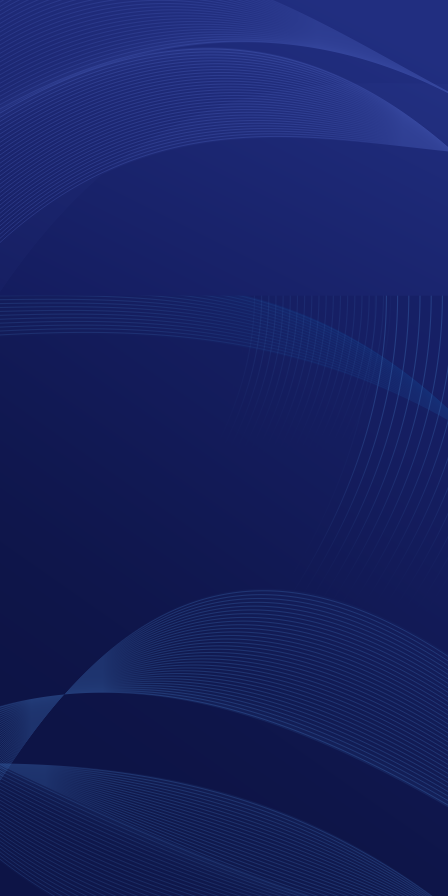
A Shadertoy shader for this background:

```glsl
const vec3 NAVY     = vec3(0.052, 0.078, 0.275);
const vec3 INDIGO   = vec3(0.088, 0.125, 0.400);
const vec3 TOP_DARK = vec3(0.078, 0.110, 0.370);
const vec3 TOP_LIT  = vec3(0.128, 0.180, 0.500);
const vec3 VIOLET   = vec3(0.330, 0.420, 0.800);
const vec3 STEEL    = vec3(0.220, 0.400, 0.680);
const vec3 TEAL     = vec3(0.060, 0.260, 0.560);

const float SEAM       = 0.670;   // height where the two panels meet
const float LINE_HALF  = 0.0006;  // half thickness of a strand
const float RIM_WIDTH  = 0.010;   // glow beside the leading edge
const float FINE_BEND  = 3.0;
const float BROAD_BEND = 1.9;

// Edge heights at x = 0, 1/3, 2/3 and 1
const vec4 ARCH_TOP    = vec4(0.876, 0.941, 0.932, 0.836);
const vec4 ARCH_BASE   = vec4(0.727, 0.826, 0.846, 0.831);
const vec4 CREST_BASE  = vec4(0.876, 0.941, 0.949, 0.896);
const vec4 CREST_TOP   = vec4(1.000, 1.039, 0.987, 0.898);
const vec4 VEIL_TOP    = vec4(0.674, 0.844, 0.902, 0.906);
const vec4 SHEEN_TOP   = vec4(0.694, 0.688, 0.651, 0.544);
const vec4 SHEEN_BASE  = vec4(0.624, 0.625, 0.599, 0.531);
const vec4 WAVE_TOP    = vec4(0.128, 0.306, 0.340, 0.270);
const vec4 WAVE_BASE   = vec4(0.212, 0.224, 0.181, 0.099);
const vec4 FOOT_TOP    = vec4(0.148, 0.134, 0.086, -0.013);
const vec4 FOOT_MIDDLE = vec4(0.146, 0.070, 0.005, -0.042);
const vec4 FOOT_BASE   = vec4(0.039, -0.048, -0.080, -0.107);

// Cubic through four evenly spaced heights
float curve(vec4 h, float x) {
    float s = 3.0 * x;
    vec4 w = vec4(-(s - 1.0) * (s - 2.0) * (s - 3.0) / 6.0,
                  s * (s - 2.0) * (s - 3.0) * 0.5,
                  -s * (s - 1.0) * (s - 3.0) * 0.5,
                  s * (s - 1.0) * (s - 2.0) / 6.0);
    return dot(h, w);
}

// Repeated strands, fading to their mean cover when too dense to resolve
float strands(float phase, float spacing, float halfWidth, float pixel) {
    float dist = abs(fract(phase) - 0.5) * spacing;
    float cover = clamp((halfWidth - dist) / pixel + 0.5, 0.0, 1.0);
    float mean = min(1.0, 2.0 * halfWidth / spacing);
    return mix(mean, cover, smoothstep(1.2, 2.5, spacing / pixel));
}

float between(float y, float e0, float e1, float pixel) {
    float low = min(e0, e1), high = max(e0, e1);
    return clamp((y - low) / pixel + 0.5, 0.0, 1.0)
         * clamp((high - y) / pixel + 0.5, 0.0, 1.0);
}

// Sheet of strands; strength = (strand, fill, rim) opacity
float ribbon(vec2 uv, vec4 lead, vec4 trail, float count, vec3 strength, float pixel) {
    float a = curve(lead, uv.x), b = curve(trail, uv.x);
    float span = max(abs(a - b), 0.001);
    float phase = (uv.y - min(a, b)) / span * count;
    float line = strands(phase, span / count, LINE_HALF, pixel);
    float rim = exp(-abs(uv.y - a) / RIM_WIDTH);
    float alpha = strength.x * line + strength.y + strength.z * rim;
    return min(alpha, 1.0) * between(uv.y, a, b, pixel);
}

// Hanging strands that sweep left as they fall
float hanging(vec2 uv, float bend, float spacing, vec2 range, float reach, float pixel) {
    float depth = SEAM - uv.y;
    float start = uv.x + bend * depth * depth;
    float line = strands(start / spacing, spacing, 2.0 * LINE_HALF, pixel);
    float fade = 1.0 - smoothstep(0.2 * reach, reach, depth);
    return line * fade * smoothstep(range.x, range.x + 0.03, start)
         * (1.0 - smoothstep(range.y, range.y + 0.05, start));
}

void mainImage(out vec4 fragColor, in vec2 fragCoord) {
    vec2 uv = fragCoord / iResolution.xy;
    vec2 pixel = 1.0 / iResolution.xy;

    // Two gradient panels
    float lowerLight = smoothstep(0.2, 1.05, uv.y + 0.35 * uv.x);
    float upperLight = clamp((uv.y - SEAM) * 2.0 + 0.5 * uv.x, 0.0, 1.0);
    float upper = clamp((uv.y - SEAM) / pixel.y + 0.5, 0.0, 1.0);
    float lower = 1.0 - upper;
    vec3 color = mix(mix(NAVY, INDIGO, lowerLight), mix(TOP_DARK, TOP_LIT, upperLight), upper);

    // Upper ribbons and veil
    float veil = between(uv.y, curve(VEIL_TOP, uv.x), curve(ARCH_BASE, uv.x), pixel.y);
    color = mix(color, VIOLET, 0.035 * veil * upper);
    color = mix(color, VIOLET, upper * ribbon(uv, CREST_BASE, CREST_TOP, 26.0, vec3(0.20, 0.03, 0.16), pixel.y));
    color = mix(color, VIOLET, upper * ribbon(uv, ARCH_TOP, ARCH_BASE, 32.0, vec3(0.26, 0.03, 0.12), pixel.y));

    // Sheen and hanging strands below the seam
    float glow = smoothstep(0.25, 0.75, uv.x);
    color = mix(color, TEAL, lower * glow * ribbon(uv, SHEEN_TOP, SHEEN_BASE, 16.0, vec3(0.12, 0.10, 0.18), pixel.y));
    color = mix(color, STEEL, lower * (1.0 - 0.8 * glow) * ribbon(uv, SHEEN_TOP, SHEEN_BASE, 16.0, vec3(0.25, 0.02, 0.0), pixel.y));
    color = mix(color, STEEL, 0.16 * lower * hanging(uv, FINE_BEND, 0.016, vec2(0.55, 0.84), 0.18, pixel.x));
    color = mix(color, STEEL, 0.42 * lower * hanging(uv, BROAD_BEND, 0.025, vec2(0.83, 1.25), 0.36, pixel.x));

    // Lower ribbons
    color = mix(color, STEEL, ribbon(uv, WAVE_BASE, WAVE_TOP, 34.0, vec3(0.32, 0.05, 0.12), pixel.y));
    color = mix(color, STEEL, ribbon(uv, FOOT_TOP, FOOT_MIDDLE, 20.0, vec3(0.30, 0.06, 0.06), pixel.y));
    color = mix(color, STEEL, ribbon(uv, FOOT_MIDDLE, FOOT_BASE, 26.0, vec3(0.24, 0.04, 0.14), pixel.y));

    fragColor = vec4(color, 1.0);
}
```
